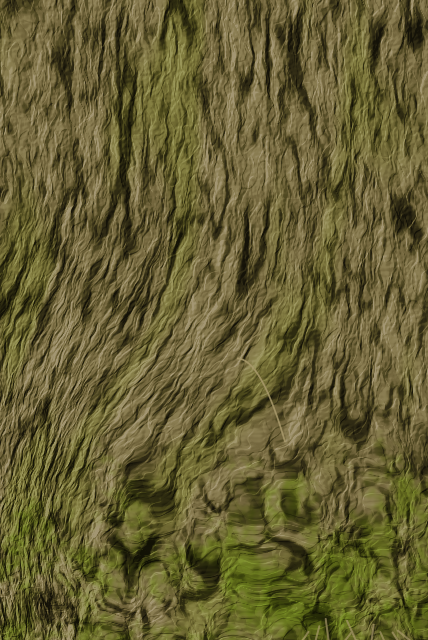
A WebGL 2 fragment shader for this texture:

```glsl
#version 300 es
precision highp float;
// Furrowed bark of an old trunk, flaring into a mossy root base.
// Gradient noise is stretched along bent fibre coordinates to form plates, flakes
// and cracks; the relief is lit from the upper left and tinted with moss.
uniform vec2 u_resolution;
out vec4 fragColor;

const vec3 BLACK = vec3(0.08, 0.07, 0.03);
const vec3 DEEP = vec3(0.19, 0.17, 0.08);
const vec3 DARK = vec3(0.32, 0.29, 0.14);
const vec3 MID = vec3(0.45, 0.40, 0.24);
const vec3 LIGHT = vec3(0.54, 0.49, 0.32);
const vec3 PALE = vec3(0.64, 0.59, 0.45);
const vec3 STRAW = vec3(0.66, 0.60, 0.42);

float hash(vec2 p) {
  vec3 q = fract(p.xyx * vec3(0.1031, 0.1030, 0.0973));
  q += dot(q, q.yzx + 33.33);
  return fract((q.x + q.y) * q.z);
}

float cornerSlope(vec2 cell, vec2 offset) {
  float angle = 6.2832 * hash(cell);
  return dot(vec2(cos(angle), sin(angle)), offset);
}

// Gradient noise, roughly -0.7 to 0.7
float noise(vec2 p) {
  vec2 i = floor(p), f = p - i;
  vec2 w = f * f * f * (f * (f * 6.0 - 15.0) + 10.0);
  vec2 e = vec2(0.0, 1.0);
  return mix(mix(cornerSlope(i, f), cornerSlope(i + e.yx, f - e.yx), w.x),
             mix(cornerSlope(i + e.xy, f - e.xy), cornerSlope(i + 1.0, f - 1.0), w.x), w.y);
}

float rootZone(float y) { return smoothstep(0.42, 0.08, y); }

// x runs across the fibres, y slowly along them
vec2 fibreCoords(vec2 p) {
  float root = rootZone(p.y);
  float window = smoothstep(0.70, 0.10, p.x) * mix(0.45, 1.0, smoothstep(-0.10, 0.22, p.x));
  float bend = 0.23 * smoothstep(0.72, 0.15, p.y) * window;
  float sway = (0.022 + 0.020 * root) * noise(p * vec2(6.0, 3.5) + 4.0)
             + (0.007 + 0.010 * root) * noise(p * vec2(19.0, 11.0))
             + 0.0045 * noise(p * vec2(55.0, 42.0));
  float shortening = max(0.38 - p.y, 0.0);
  float along = 0.16 * p.y - 0.36 * shortening * shortening;
  return vec2(p.x + bend + sway, along + 0.012 * root * noise(p * 13.0 + 7.0));
}

// Dark furrows that open and close along their length
float cracks(vec2 q, float scale, float width) {
  float opening = smoothstep(-0.15, 0.25, noise(q * scale * vec2(0.7, 2.1) + 51.0));
  float furrow = abs(noise(q * scale));
  return opening * (1.0 - smoothstep(0.25 * width, width, furrow));
}

float furrows(vec2 q) {
  float f = cracks(q + 3.0, 19.0, 0.10);
  f = max(f, 0.8 * cracks(q + 8.0, 36.0, 0.13));
  return max(f, 0.6 * cracks(q + 5.0, 66.0, 0.17));
}

// Raised scales with crisp broken rims
float flakes(vec2 q, vec2 scale) {
  return smoothstep(-0.05, 0.05, noise(q * scale + 23.0));
}

// Surface height: plates, fibres, flakes, grain and one long buttress
float relief(vec2 p, vec2 q) {
  float h = 0.018 * abs(noise(q * 20.0));
  h += 0.014 * abs(noise(q * 47.0 + 11.0));
  h += 0.0028 * flakes(q, vec2(42.0, 120.0));
  h += 0.0020 * flakes(q + 2.0, vec2(88.0, 190.0));
  h += 0.0050 * abs(noise(q * vec2(120.0, 210.0) + 31.0));
  h += 0.0024 * noise(vec2(q.x * 230.0, p.y * 150.0));
  h += 0.014 * rootZone(p.y) * abs(noise(p * vec2(25.0, 21.0) + 40.0 * q.yx));
  float ridge = (q.x - 0.375) / 0.013;
  return h + 0.006 * exp(-ridge * ridge);
}

vec3 barkRamp(float tone) {
  vec3 c = mix(BLACK, DEEP, smoothstep(-3.2, -1.9, tone));
  c = mix(c, DARK, smoothstep(-1.9, -0.9, tone));
  c = mix(c, MID, smoothstep(-0.9, -0.1, tone));
  c = mix(c, LIGHT, smoothstep(-0.1, 0.65, tone));
  return mix(c, PALE, smoothstep(0.65, 1.6, tone));
}

float blade(vec2 p, vec2 a, vec2 b, float halfWidth, float blur) {
  vec2 d = b - a;
  float t = clamp(dot(p - a, d) / dot(d, d), 0.0, 1.0);
  return 1.0 - smoothstep(halfWidth, halfWidth + blur, length(p - a - t * d));
}

void main() {
  vec2 p = gl_FragCoord.xy / u_resolution.y;
  float blur = 1.2 / u_resolution.y;
  vec2 q = fibreCoords(p);
  float root = rootZone(p.y);

  // Light and cavities
  vec2 toLight = 0.0017 * vec2(-0.78, 0.62);
  vec2 lit = p + toLight;
  float h = relief(p, q);
  float slope = (h - relief(lit, fibreCoords(lit))) / length(toLight);
  float patches = noise(p * vec2(7.0, 4.0) + 17.0);
  float tone = 0.38 + 0.80 * slope + 60.0 * (h - 0.0115) + 0.5 * patches;
  tone -= 2.5 * furrows(q);
  float hollow = smoothstep(0.20, 0.48, noise(p * vec2(11.0, 9.0) + 0.3 * h + 61.0));
  tone -= 1.7 * root * hollow;
  vec3 color = barkRamp(tone);

  // Thin moss streaks on the trunk, thicker moss on the roots
  float streak = smoothstep(0.0, 0.35, noise(q * vec2(12.0, 18.0) + 71.0));
  color *= mix(vec3(1.0), vec3(0.92, 1.0, 0.70), 0.75 * streak);
  float clump = noise(p * vec2(9.0, 11.0) + 83.0) + 0.6 * noise(p * 34.0) + 0.4 * noise(p * 90.0);
  float moss = smoothstep(0.45, 1.05, 0.65 * root + 0.4 * p.x + 0.6 * clump);
  color *= mix(vec3(1.0), vec3(0.80, 0.96, 0.45), moss * smoothstep(0.42, 0.28, p.y));

  // Arched dry stalk and short blades at the foot
  float run = p.x - 0.37;
  float offset = abs(p.y - 0.44 + 23.0 * run * run) / sqrt(1.0 + 2116.0 * run * run);
  float stalk = (1.0 - smoothstep(0.0004, 0.0004 + blur, offset))
              * step(0.0, run) * step(0.31, p.y);
  for (float i = 0.0; i < 9.0; i++) {
    vec2 foot = vec2(0.47 + 0.022 * i, -0.005);
    vec2 tip = foot + vec2(0.06 * (hash(vec2(i, 2.0)) - 0.5), 0.015 + 0.025 * hash(vec2(i, 5.0)));
    stalk = max(stalk, 0.8 * blade(p, foot, tip, 0.0006, blur));
  }
  fragColor = vec4(mix(color, STRAW, 0.85 * stalk), 1.0);
}
```
